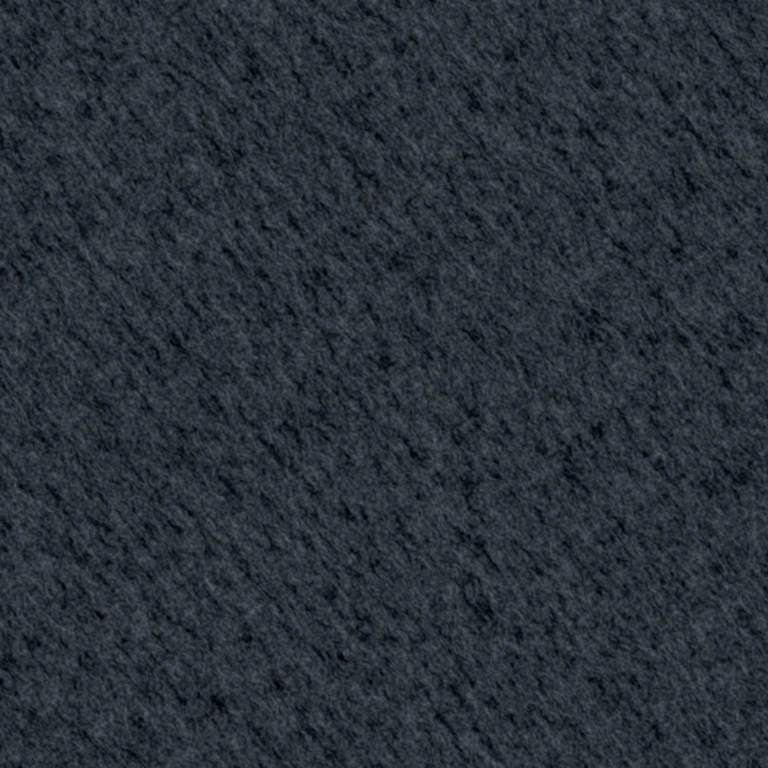
Write a three.js fragment shader that draws this texture.

```glsl
// Dark blue-grey slate with crisp fine grain and slanted, ragged streaks.
// Layers of gradient noise, stretched along one slanted grain direction,
// add up to a tone; thin crevices darken it and a faint tint varies it.

varying vec2 vUv;

const vec3 SLATE_COLOR = vec3(0.165, 0.195, 0.225);
const vec3 WARM_SHIFT = vec3(0.022, 0.004, -0.020);
const vec3 TONE_TINT = vec3(0.98, 1.0, 1.02);

const float GRAIN_ANGLE = -0.90;   // radians, falling to the right
const float WAVE_AMOUNT = 0.005;
const float RAGGED_AMOUNT = 0.003;

// Noise cells per canvas: x along the streaks, y across them
const vec2 DUST_SCALE = vec2(215.0, 265.0);
const vec2 SPECK_SCALE = vec2(120.0, 185.0);
const vec2 FIBRE_SCALE = vec2(42.0, 112.0);
const vec2 STREAK_SCALE = vec2(15.0, 64.0);
const vec2 BAND_SCALE = vec2(6.0, 30.0);
const vec2 MOTTLE_SCALE = vec2(4.0, 5.0);

const float DUST_GAIN = 0.095;
const float SPECK_GAIN = 0.110;
const float FIBRE_GAIN = 0.105;
const float STREAK_GAIN = 0.070;
const float BAND_GAIN = 0.024;
const float MOTTLE_GAIN = 0.012;
const float CREVICE_DEPTH = 0.045;

// Random unit gradient for a lattice cell
vec2 cellGradient(vec2 cell) {
  vec3 p = fract(vec3(cell.xyx) * vec3(0.1031, 0.1030, 0.0973));
  p += dot(p, p.yzx + 33.33);
  float angle = 6.28319 * fract((p.x + p.y) * p.z);
  return vec2(cos(angle), sin(angle));
}

// Gradient noise, roughly -0.7 to 0.7
float gradientNoise(vec2 p) {
  vec2 cell = floor(p);
  vec2 f = fract(p);
  vec2 fade = f * f * f * (f * (f * 6.0 - 15.0) + 10.0);
  vec2 e = vec2(1.0, 0.0);
  float a = dot(cellGradient(cell), f);
  float b = dot(cellGradient(cell + e.xy), f - e.xy);
  float c = dot(cellGradient(cell + e.yx), f - e.yx);
  float d = dot(cellGradient(cell + e.xx), f - e.xx);
  return mix(mix(a, b, fade.x), mix(c, d, fade.x), fade.y);
}

// Turns the canvas so that x runs along the streaks
vec2 toGrainSpace(vec2 uv) {
  float c = cos(GRAIN_ANGLE);
  float s = sin(GRAIN_ANGLE);
  return vec2(c * uv.x + s * uv.y, c * uv.y - s * uv.x) + 2.0;
}

void main() {
  vec2 p = toGrainSpace(vUv);

  // Broad waves and small jogs keep the streaks from running ruler-straight
  p.y += WAVE_AMOUNT * gradientNoise(p * 14.0 + 7.3)
    + RAGGED_AMOUNT * gradientNoise(p * 60.0 + 43.6);

  // Grain layers, from fine to broad
  float dust = gradientNoise(p * DUST_SCALE + 5.8);
  float speck = gradientNoise(p * SPECK_SCALE);
  float fibre = gradientNoise(p * FIBRE_SCALE + 31.7);
  float streak = gradientNoise(p * STREAK_SCALE + 57.1);
  float band = gradientNoise(p * BAND_SCALE + 83.9);
  float mottle = gradientNoise(p * MOTTLE_SCALE + 11.3);

  float tone = dust * DUST_GAIN + speck * SPECK_GAIN + fibre * FIBRE_GAIN
    + streak * STREAK_GAIN + band * BAND_GAIN + mottle * MOTTLE_GAIN;

  // Thin crevices where specks, fibres and streaks dip together
  float dip = -(0.3 * speck + 0.7 * fibre + 0.6 * streak + 0.2 * band);
  tone -= CREVICE_DEPTH * smoothstep(0.12, 0.55, dip);

  // Faint drift between bluish and brownish grains
  float warmth = gradientNoise(p * FIBRE_SCALE.yy * 0.7 + 19.4);

  vec3 color = SLATE_COLOR + tone * TONE_TINT + warmth * WARM_SHIFT;
  gl_FragColor = vec4(clamp(color, 0.0, 1.0), 1.0);
}
```
